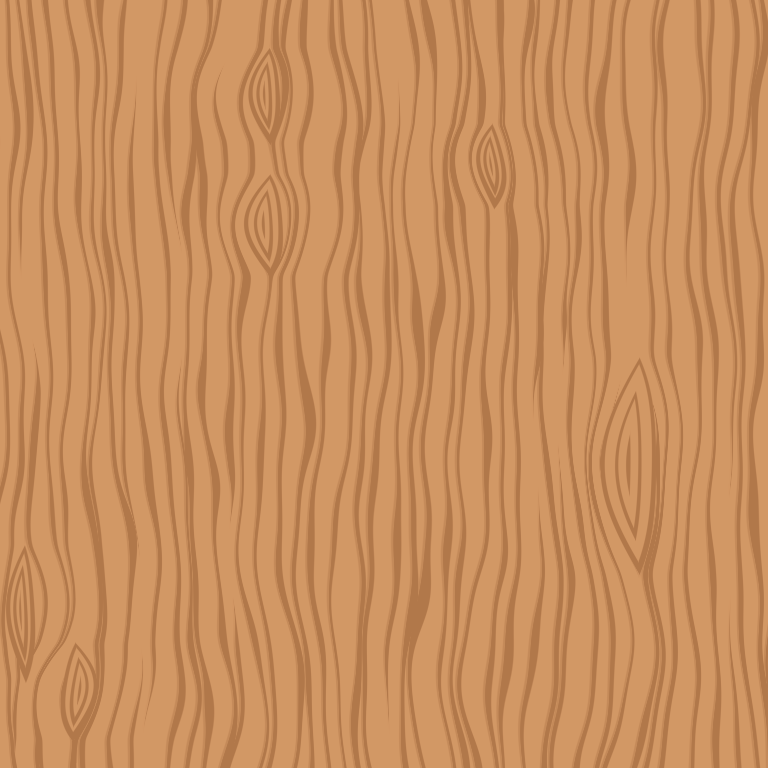
Reproduce this texture procedurally as a Shadertoy shader.

```glsl
// Flat illustrated wood grain: wavy vertical strokes flowing around almond knots.

const vec3 WOOD = vec3(0.825, 0.595, 0.395);
const vec3 GRAIN = vec3(0.695, 0.470, 0.290);
const float LINES = 44.0;        // strokes across the canvas
const float HALF_WIDTH = 0.115;  // half stroke, in line spacings
const float SWELL = 0.19;        // extra half width at the bulges
const float SHADOW = 0.42;       // strength of the soft left edge
const float SHADOW_WIDTH = 0.14; // in line spacings
const float KNOT_REACH = 0.06;   // how far a knot bends the grain
const float RING_HALF = 0.0028;  // half stroke of knot rings
const int KNOTS = 6;

// Knot centre (xy) and half size (zw)
const vec4 KNOT[KNOTS] = vec4[KNOTS](
    vec4(0.348, 0.876, 0.019, 0.060), vec4(0.348, 0.707, 0.024, 0.065),
    vec4(0.641, 0.785, 0.017, 0.052), vec4(0.826, 0.395, 0.036, 0.140),
    vec4(0.030, 0.203, 0.017, 0.085), vec4(0.100, 0.100, 0.022, 0.062));

float hash(float n) {
    return fract(sin(n * 12.9898) * 43758.5453);
}

// Position inside a knot: x across, y along in half heights
vec2 knotSpace(vec2 p, vec4 knot) {
    vec2 d = p - knot.xy;
    float t = d.y / knot.w;
    d.x += knot.z * 0.22 * sin(t * 2.6 + knot.x * 40.0);
    return vec2(d.x, t);
}

// Sideways push that opens the grain around a knot
float knotPush(vec2 k, vec4 knot) {
    float q = 1.0 - k.y * k.y;
    float w = knot.z * 0.5 * (q + sqrt(q * q + 0.03));
    float x = abs(k.x);
    return sign(k.x) * min(x, w * exp(-max(x - w, 0.0) / KNOT_REACH));
}

// Concentric pointed rings and a dark sliver at the heart
float knotRings(vec2 k, vec4 knot, float level, float px) {
    float slope = length(vec2(1.0 / knot.z, 2.0 * k.y / knot.w));
    float stroke = RING_HALF * (1.0 - 0.35 * k.y);
    float outer = abs(level - 0.93) / slope - stroke;
    float inner = abs(level - 0.42) / slope - stroke * 0.75;
    float heart = (level - 0.08) / slope;
    return 1.0 - smoothstep(-px, px, min(min(outer, inner), heart));
}

// Bends shared by neighbouring strokes
float sharedWave(vec2 p) {
    return 0.010 * sin(8.0 * p.y + 11.0 * p.x + 1.3 * sin(5.0 * p.y))
         + 0.005 * sin(19.0 * p.y - 15.0 * p.x + 2.0)
         + 0.0018 * sin(43.0 * p.y + 27.0 * p.x);
}

// Half width on one side of a stroke, with occasional bulges
float strokeSide(float y, float seed) {
    float phase = 6.2832 * hash(seed);
    float wave = 0.5 + 0.5 * sin(y * (11.0 + 9.0 * hash(seed + 3.7)) + phase);
    return HALF_WIDTH * (0.85 + 0.3 * sin(y * 5.0 + phase * 3.0))
         + SWELL * pow(wave, 7.0) * hash(seed + 8.1) * 1.5;
}

// Returns ink and shadow coverage of the long strokes
vec2 grainLines(float x, float y, float px) {
    float u = x * LINES;
    float aa = px * LINES;
    vec2 cover = vec2(0.0);
    for (int j = -2; j <= 2; j++) {
        float id = floor(u) + float(j);
        float h = hash(id + 17.0);
        float phase = 6.2832 * h;
        float centre = id + 0.5 + 0.55 * (hash(id + 71.0) - 0.5)
            + 0.30 * sin(y * (4.0 + 3.0 * h) + phase)
            + 0.16 * sin(y * (12.0 + 5.0 * h) + phase * 5.0);
        // Some strokes taper away and start again
        float taper = smoothstep(-0.95, -0.45, sin(y * (6.0 + 4.0 * h) + phase * 7.0));
        float whole = mix(1.0, taper, step(0.72, hash(id + 39.0)));
        float left = strokeSide(y, id + 101.0) * whole;
        float right = strokeSide(y, id + 211.0) * whole;
        float d = u - centre;
        float edge = max(-d - left, d - right);
        float ink = (1.0 - smoothstep(-aa, aa, edge)) * smoothstep(0.0, 0.08, whole);
        float soft = 1.0 - smoothstep(SHADOW_WIDTH * 0.4, SHADOW_WIDTH, -d - left);
        soft *= step(d, 0.0) * whole;
        cover = max(cover, vec2(ink, soft));
    }
    return cover;
}

void mainImage(out vec4 fragColor, in vec2 fragCoord) {
    vec2 p = fragCoord / iResolution.y;
    float px = 0.75 / iResolution.y;

    // Knots: bend the grain and draw rings
    float shift = 0.0;
    float inside = 0.0;
    float rings = 0.0;
    for (int i = 0; i < KNOTS; i++) {
        vec2 k = knotSpace(p, KNOT[i]);
        float level = abs(k.x) / KNOT[i].z + k.y * k.y;
        shift += knotPush(k, KNOT[i]);
        inside = max(inside, 1.0 - smoothstep(0.95, 1.0, level));
        rings = max(rings, knotRings(k, KNOT[i], level, px));
    }

    // Strokes outside the knots
    float x = p.x - shift;
    vec2 lines = grainLines(x + sharedWave(vec2(x, p.y)), p.y, px);
    float ink = max(lines.x, SHADOW * lines.y) * (1.0 - inside);

    fragColor = vec4(mix(WOOD, GRAIN, max(ink, rings)), 1.0);
}
```
